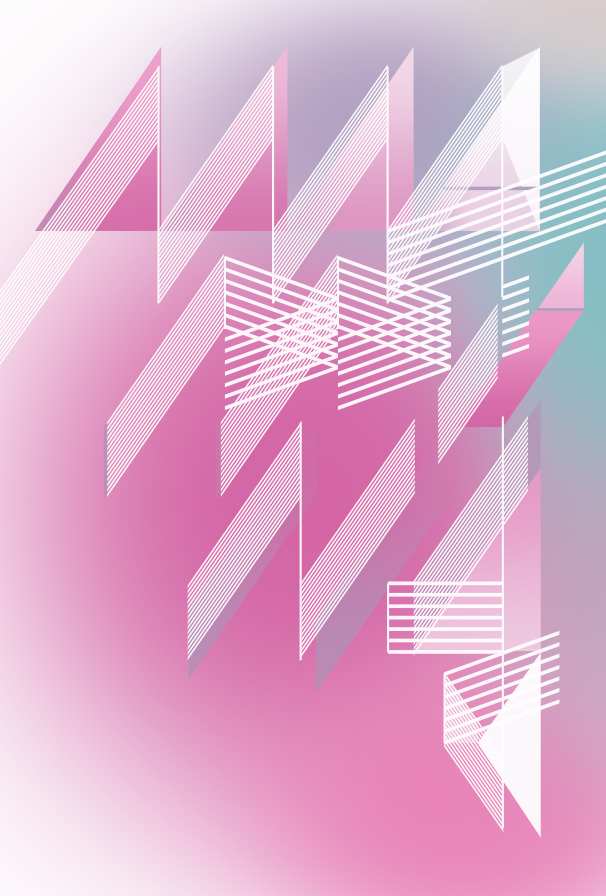
Give the GLSL for this background, as a WebGL 2 fragment shader.

```glsl
#version 300 es
precision highp float;
// Zigzag ribbons of fine white hatching over a soft pink, mauve and teal glow.
uniform vec2 u_resolution;
out vec4 fragColor;

const vec2 GRID = vec2(520.0, 768.0); // design units across the canvas, y down
const vec3 WHITE = vec3(0.995, 0.99, 0.995);
const vec3 MAGENTA = vec3(0.83, 0.40, 0.65);
const vec3 ROSE = vec3(0.92, 0.60, 0.78);
const vec3 BLUSH = vec3(0.95, 0.82, 0.90);
const vec3 MAUVE = vec3(0.70, 0.56, 0.71);
const vec3 LILAC = vec3(0.70, 0.63, 0.76);
const vec3 TEAL = vec3(0.50, 0.74, 0.76);
const vec3 SAND = vec3(0.84, 0.79, 0.79);
const float STEEP = -1.44;  // slope of the ribbons
const float GENTLE = -0.36; // slope of the bold stripes

float cover(float d, float px) {
  return clamp(d / px + 0.5, 0.0, 1.0);
}

// Flat-topped elliptical falloff
float glow(vec2 p, vec2 center, vec2 radii) {
  float d = length((p - center) / radii);
  return exp(-d * d * d);
}

float span(float x, float x0, float x1, float px) {
  return cover(min(x - x0, x1 - x), px);
}

// Area between two verticals and two sloped lines; q holds heights at x.x
float wedge(vec2 p, vec2 x, vec2 q, vec2 slope, float px) {
  vec2 line = q + slope * (p.x - x.x);
  vec2 d = vec2(p.y - line.x, line.y - p.y) / sqrt(1.0 + slope * slope);
  return span(p.x, x.x, x.y, px) * cover(min(d.x, d.y), px);
}

float slab(vec2 p, vec2 x, float top, float slope, float height, float px) {
  return wedge(p, x, vec2(top, top + height), vec2(slope), px);
}

// Parallel lines clipped to a slab
float stripes(vec2 p, vec2 x, float top, float slope, float gap, float count, float thick, float px) {
  float v = p.y - top - slope * (p.x - x.x);
  float k = clamp(floor(v / gap + 0.5), 0.0, count - 1.0);
  float d = abs(v - k * gap) / sqrt(1.0 + slope * slope);
  return span(p.x, x.x, x.y, px) * cover(0.5 * thick - d, px);
}

float hatch(vec2 p, vec2 x, float top, float slope, float px) {
  return stripes(p, x, top, slope, 4.4, 15.0, 1.35, px);
}

float bold(vec2 p, vec2 x, float top, float slope, float px) {
  return stripes(p, x, top, slope, 9.8, 7.0, 3.2, px);
}

float rule(vec2 p, float x, float y0, float y1, float px) {
  return span(p.x, x - 0.9, x + 0.9, px) * span(p.y, y0, y1, px);
}

vec3 backdrop(vec2 p) {
  vec3 c = mix(WHITE, MAGENTA, glow(p, vec2(265, 430), vec2(265, 295)));
  c = mix(c, vec3(0.91, 0.49, 0.71), 0.9 * glow(p, vec2(410, 700), vec2(190, 130)));
  c = mix(c, LILAC, glow(p, vec2(340, 115), vec2(190, 120)));
  c = mix(c, vec3(0.74, 0.62, 0.72), 0.85 * glow(p, vec2(530, 480), vec2(110, 190)));
  c = mix(c, TEAL, 0.95 * glow(p, vec2(540, 220), vec2(150, 190)));
  return mix(c, SAND, 0.9 * glow(p, vec2(525, -10), vec2(140, 90)));
}

// Solid facets behind the hatching
vec3 facets(vec3 c, vec2 p, float px) {
  for (int i = 0; i < 4; i++) {
    float pale = float(i) / 3.0, x = 30.0 + 108.3 * float(i);
    float fall = smoothstep(50.0, 198.0, p.y);
    vec3 tint = mix(mix(ROSE, WHITE, pale), mix(MAGENTA, BLUSH, pale * pale), fall);
    tint = mix(mix(MAUVE, tint, 0.35), tint, smoothstep(x, x + 55.0, p.x));
    c = mix(c, tint, 0.9 * wedge(p, vec2(x, x + 108.3), vec2(198), vec2(-1.459, 0), px));
  }
  // Ribbon shadows
  for (int i = 0; i < 2; i++) {
    float k = float(i), x = 162.0 + 109.0 * k;
    float fade = smoothstep(390.0, 570.0, p.y);
    c = mix(c, MAUVE, (0.12 + 0.72 * fade) * slab(p, vec2(x, x + 111.0), 518.0 + 12.0 * k, STEEP, 64.0, px));
    c = mix(c, MAUVE, 0.7 * slab(p, vec2(89, 94) + 96.0 * k, 366.0, STEEP, 62.0, px) * (1.0 - 0.5 * k));
  }
  c = mix(c, MAUVE, 0.6 * slab(p, vec2(355, 464), 500.0, STEEP, 58.0, px));
  // Right-hand blades
  vec3 blade = mix(ROSE, MAGENTA, smoothstep(265.0, 370.0, p.y));
  c = mix(c, blade, wedge(p, vec2(390, 501), vec2(366, 426), vec2(STEEP), px) * span(p.y, 266.0, 366.0, px));
  vec3 tip = mix(BLUSH, ROSE, 0.5 * smoothstep(210.0, 265.0, p.y));
  c = mix(c, tip, wedge(p, vec2(462, 501), vec2(264), vec2(STEEP, 0), px));
  vec3 column = mix(ROSE, BLUSH, smoothstep(400.0, 570.0, p.y));
  c = mix(c, column, 0.85 * wedge(p, vec2(355, 464), vec2(558), vec2(STEEP, 0), px));
  c = mix(c, WHITE, 0.95 * wedge(p, vec2(410, 464), vec2(637), vec2(STEEP, 1.5), px));
  c = mix(c, BLUSH, 0.6 * wedge(p, vec2(381, 410), vec2(577, 637), vec2(1.5, 0), px));
  c = mix(c, WHITE, 0.8 * wedge(p, vec2(431, 463), vec2(57, 118), vec2(-0.5, 2.5), px));
  // Small grey ledges
  c = mix(c, LILAC, span(p.x, 380.0, 463.0, px) * span(p.y, 160.0, 163.0, px));
  return mix(c, LILAC, span(p.x, 461.0, 501.0, px) * span(p.y, 264.0, 266.5, px));
}

// White line work
float lines(vec2 p, float px) {
  float a = hatch(p, vec2(-2, 137), 253.0, -1.41, px);
  for (int i = 0; i < 3; i++) {
    float k = float(i), x = 136.0 + 98.3 * k;
    a = max(a, hatch(p, vec2(x, x + 98.3), 198.0, STEEP, px));
    a = max(a, rule(p, x, 57.0, 260.0, px));
    a = max(a, hatch(p, vec2(161, 259) + 97.0 * k, 503.0 - 2.0 * k, STEEP, px));
  }
  for (int i = 0; i < 2; i++) {
    float k = float(i);
    vec2 x = vec2(193, 290) + 97.0 * k;
    a = max(a, hatch(p, vec2(92, 192) + 97.5 * k, 363.0, STEEP, px));
    a = max(a, max(bold(p, x, 221.0, -GENTLE, px), bold(p, x, 291.0, GENTLE, px)));
    a = max(a, rule(p, x.x, 220.0, 282.0, px));
  }
  a = max(a, hatch(p, vec2(376, 427), 335.0, STEEP, px));
  a = max(a, hatch(p, vec2(381, 432), 577.0, 1.44, px));
  a = max(a, bold(p, vec2(333, 522), 198.0, GENTLE, px));
  a = max(a, bold(p, vec2(431, 454), 246.0, GENTLE, px));
  a = max(a, bold(p, vec2(333, 432), 500.0, 0.0, px));
  a = max(a, bold(p, vec2(381, 480), 578.0, GENTLE, px));
  a = max(a, max(rule(p, 431.0, 57.0, 255.0, px), rule(p, 431.5, 357.0, 710.0, px)));
  a = max(a, max(rule(p, 258.0, 362.0, 566.0, px), rule(p, 333.0, 500.0, 559.0, px)));
  return max(a, rule(p, 381.5, 577.0, 637.0, px));
}

void main() {
  vec2 uv = gl_FragCoord.xy / u_resolution;
  vec2 p = vec2(uv.x, 1.0 - uv.y) * GRID;
  float px = GRID.y / u_resolution.y;
  vec3 color = facets(backdrop(p), p, px);
  fragColor = vec4(mix(color, WHITE, 0.95 * lines(p, px)), 1.0);
}
```
